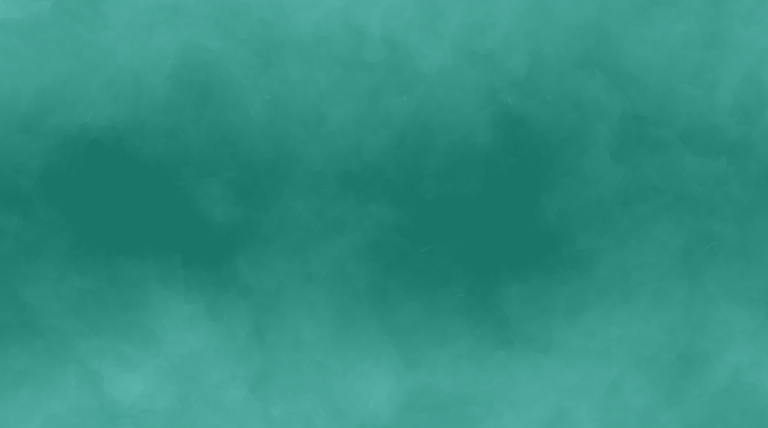
Give the GLSL for this texture, as a WebGL 2 fragment shader.

```glsl
#version 300 es
precision highp float;
// Teal painted wash: pale clouds above and below a dark band, with dabbed mottling and faint hairs.
uniform vec2 u_resolution;
out vec4 outColor;

vec2 hash2(vec2 p) {
  vec3 q = fract(p.xyx * vec3(0.1031, 0.1030, 0.0973));
  q += dot(q, q.yzx + 33.33);
  return fract((q.xx + q.yz) * q.zy);
}

float valueNoise(vec2 p) {
  vec2 cell = floor(p), f = fract(p);
  f = f * f * f * (f * (f * 6.0 - 15.0) + 10.0);
  float low = mix(hash2(cell).x, hash2(cell + vec2(1, 0)).x, f.x);
  float high = mix(hash2(cell + vec2(0, 1)).x, hash2(cell + 1.0).x, f.x);
  return mix(low, high, f.y);
}

// Fractal noise centred on zero
float fbm(vec2 p, int octaves) {
  float sum = 0.0, gain = 0.5;
  for (int i = 0; i < octaves; i++) {
    sum += gain * (valueNoise(p) - 0.5);
    p = mat2(1.6, 1.2, -1.2, 1.6) * p + 17.3;
    gain *= 0.54;
  }
  return sum;
}

// Pulls a point toward the centre of its irregular dab, with soft borders
vec2 dab(vec2 p, float scale) {
  vec2 q = p * scale, cell = floor(q), sum = vec2(0.0);
  float total = 0.0;
  for (int y = -1; y <= 1; y++) {
    for (int x = -1; x <= 1; x++) {
      vec2 id = cell + vec2(x, y);
      vec2 centre = id + hash2(id + 41.0);
      vec2 d = centre - q;
      float weight = exp(-22.0 * dot(d, d)) + 1e-9;
      sum += weight * centre;
      total += weight;
    }
  }
  return sum / total / scale;
}

// Sparse short hairs and specks at random angles
float hairs(vec2 p) {
  float ink = 0.0, pixel = 1.0 / u_resolution.y;
  vec2 cell = floor(p * 9.0);
  for (int y = -1; y <= 1; y++) {
    for (int x = -1; x <= 1; x++) {
      vec2 id = cell + vec2(x, y);
      vec2 rnd = hash2(id + 7.0), kind = hash2(id + 93.0);
      vec2 d = p - (id + rnd) / 9.0;
      float angle = 6.2832 * kind.x;
      vec2 along = vec2(cos(angle), sin(angle));
      float reach = 0.014 * rnd.x * rnd.x;
      d -= along * clamp(dot(d, along), -reach, reach);
      float line = 1.0 - smoothstep(0.0005, 0.0012 + pixel, length(d));
      ink += line * step(0.72, kind.y) * (0.4 + 0.6 * rnd.y);
    }
  }
  return ink;
}

void main() {
  vec2 uv = gl_FragCoord.xy / u_resolution;
  vec2 p = gl_FragCoord.xy / u_resolution.y;

  // Ragged coordinates give the dabs torn outlines
  vec2 ragged = p + 0.022 * vec2(fbm(p * 28.0, 3), fbm(p * 28.0 + 60.0, 3));
  vec2 broad = mix(p, dab(ragged, 21.0), 0.65);
  vec2 fine = mix(p, dab(ragged + 3.0, 52.0) - 3.0, 0.8);

  // Dark horizontal band, bent by slow noise
  float bend = 0.28 * fbm(p * vec2(1.7, 1.2) + 5.0, 3);
  float band = smoothstep(0.06, 0.50, abs(uv.y - 0.48 + bend));
  float tone = 0.05 + 0.76 * band;

  // Deeper pools at left and right of centre, paler gap between
  vec2 leftPool = (uv - vec2(0.13, 0.50)) / vec2(0.20, 0.20);
  vec2 rightPool = (uv - vec2(0.62, 0.46)) / vec2(0.14, 0.22);
  vec2 gap = (uv - vec2(0.43, 0.60)) / vec2(0.09, 0.28);
  tone -= 0.13 * exp(-dot(leftPool, leftPool)) + 0.12 * exp(-dot(rightPool, rightPool));
  tone += 0.15 * exp(-dot(gap, gap)) + 0.12 * smoothstep(0.6, 0.95, uv.x) * (1.0 - band);

  // Clouds, broad dabs and fine mottling
  vec2 drift = vec2(fbm(p * 2.5 + 11.0, 3), fbm(p * 2.5 + 31.0, 3));
  tone += 0.72 * fbm(broad * 2.6 + drift * 1.1 + 2.0, 5);
  tone += 0.42 * fbm(fine * 8.0 + drift * 2.0 + 70.0, 4);
  tone += 0.12 * fbm(fine * 32.0 + 20.0, 3);
  tone += 0.16 * hairs(p);

  vec3 deep = vec3(0.122, 0.484, 0.432), pale = vec3(0.340, 0.692, 0.650);
  vec3 color = mix(deep, pale, clamp(tone, -0.10, 1.20));
  outColor = vec4(color, 1.0);
}
```
